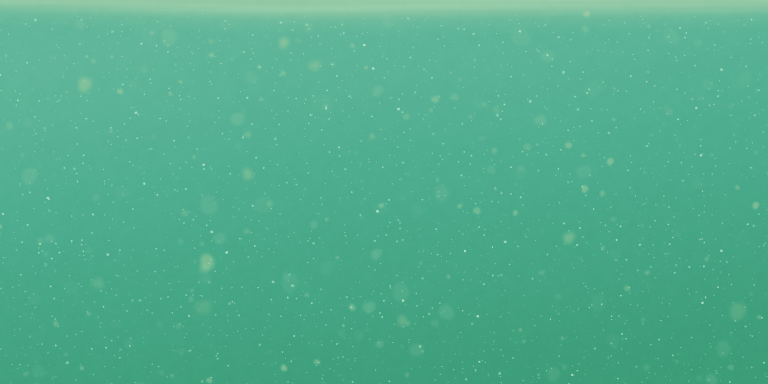
This texture is drawn by a Shadertoy shader. Its source:

```glsl
// Murky green water seen from just below a pale, rippled surface.
// A vertical gradient is veiled by slow sine haze, then scattered with
// jittered-cell layers of soft motes and fine, sharp drifting specks.

const vec3 DEEP_GREEN  = vec3(0.232, 0.612, 0.472);
const vec3 MID_TEAL    = vec3(0.287, 0.668, 0.546);
const vec3 UPPER_TEAL  = vec3(0.375, 0.715, 0.605);
const vec3 SURFACE     = vec3(0.600, 0.800, 0.660);
const vec3 MOTE_GREEN  = vec3(0.520, 0.775, 0.640);
const vec3 MOTE_YELLOW = vec3(0.680, 0.820, 0.620);
const vec3 SPECK_LIGHT = vec3(0.760, 0.930, 0.810);

float hash(vec2 p, float seed) {
    vec3 q = fract(vec3(p.xyx + seed) * vec3(0.1031, 0.1030, 0.0973));
    q += dot(q, q.yzx + 33.33);
    return fract((q.x + q.y) * q.z);
}

// Layered sines, roughly -1 to 1
float haze(vec2 p) {
    float sum = 0.0, gain = 0.5;
    for (int i = 0; i < 4; i++) {
        sum += gain * sin(p.x + 1.3 * sin(p.y)) * cos(0.8 * p.y + sin(0.7 * p.x));
        p = mat2(1.5, 1.1, -1.1, 1.5) * p + 2.7;
        gain *= 0.55;
    }
    return sum;
}

// Coverage of randomly placed grains; radii and blur in canvas heights
float grains(vec2 p, float cells, float density, vec2 radii, float blur, float seed) {
    vec2 base = floor(p * cells);
    float cover = 0.0;
    for (int j = -1; j <= 1; j++) {
        for (int i = -1; i <= 1; i++) {
            vec2 id = base + vec2(i, j);
            if (hash(id, seed) > density) continue;
            vec2 jitter = vec2(hash(id, seed + 11.3), hash(id, seed + 23.7));
            vec2 d = p - (id + jitter) / cells;
            float size = hash(id, seed + 37.1);
            float radius = mix(radii.x, radii.y, size * size);

            // Lopsided outline, so that no grain is a perfect disc
            float turn = 6.283 * hash(id, seed + 41.9);
            float angle = atan(d.y, d.x + 1e-6);
            float outline = 1.0 + 0.09 * sin(2.0 * angle + turn) + 0.05 * sin(3.0 * angle - turn);
            float dist = length(d) - radius * outline;
            float strength = mix(0.2, 1.0, pow(hash(id, seed + 53.3), 1.6));
            cover = max(cover, strength * (1.0 - smoothstep(-blur, blur, dist)));
        }
    }
    return cover;
}

vec3 waterColor(vec2 p, float aspect) {
    float side = p.x / aspect;
    float light = p.y - 0.24 * (side - 0.5) + 0.04 * haze(p * 2.3);
    vec3 color = mix(DEEP_GREEN, MID_TEAL, smoothstep(-0.20, 0.55, light));
    return mix(color, UPPER_TEAL, smoothstep(0.36, 1.02, light));
}

// Pale strip along the top, sagging in the middle, with faint streaks
vec3 addSurface(vec3 color, vec2 p, float aspect) {
    float side = p.x / aspect;
    float edge = 0.978 - 0.014 * sin(3.14159 * side) + 0.003 * sin(5.0 * p.x + 1.0);
    float glow = 0.28 * smoothstep(edge - 0.06, edge, p.y);
    float strip = smoothstep(edge - 0.020, edge + 0.022, p.y);
    float streak = 0.025 * haze(vec2(p.x * 3.0, p.y * 120.0));
    color = mix(color, SURFACE, glow);
    return mix(color, SURFACE + streak, 0.9 * strip);
}

void mainImage(out vec4 fragColor, in vec2 fragCoord) {
    vec2 p = fragCoord / iResolution.y;
    float aspect = iResolution.x / iResolution.y;
    float pixel = 1.0 / iResolution.y;

    vec3 color = addSurface(waterColor(p, aspect), p, aspect);

    // Out-of-focus motes: dim veils, rare bright blobs, many small flecks
    float veil  = grains(p, 7.0, 0.50, vec2(0.012, 0.026), 0.007, 3.0);
    float blob  = grains(p, 4.0, 0.38, vec2(0.012, 0.024), 0.010, 17.0);
    float fleck = grains(p, 14.0, 0.42, vec2(0.004, 0.010), 0.005, 29.0);
    color = mix(color, MOTE_GREEN, 0.36 * veil);
    color = mix(color, MOTE_YELLOW, 0.66 * blob);
    color = mix(color, mix(MOTE_GREEN, MOTE_YELLOW, fleck), 0.55 * fleck);

    // Fine specks, sharp but never thinner than the pixel allows
    float fineBlur = max(0.0016, 0.60 * pixel);
    float silt  = grains(p, 90.0, 0.50, vec2(0.0008, 0.0018), fineBlur, 71.0);
    float dust  = grains(p, 46.0, 0.48, vec2(0.0012, 0.0026), fineBlur, 43.0);
    float spark = grains(p, 23.0, 0.32, vec2(0.0018, 0.0038), fineBlur, 61.0);
    float below = 1.0 - smoothstep(0.94, 0.98, p.y);
    float specks = max(0.12 * silt, max(0.68 * dust, 0.80 * spark));
    color = mix(color, SPECK_LIGHT, below * specks);

    // Slight mottling of the suspended silt
    color += 0.006 * haze(p * 70.0);
    fragColor = vec4(color, 1.0);
}
```
